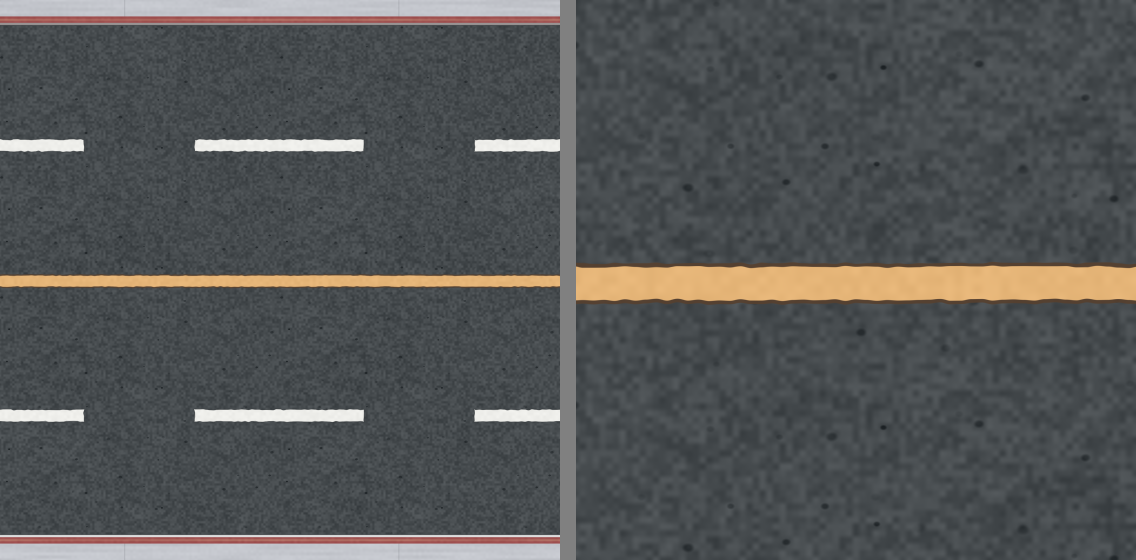
Left: the whole. Right: its middle third, enlarged.
This texture is drawn by a WebGL 1 fragment shader. Its source:

```glsl
precision highp float;
// Four-lane road seen from above: dark asphalt, two rows of white dashes,
// an amber centre line and red-edged kerbs with pale pavement at both sides.
// Layers of distance-based bands are blended over tiled noise and pits.

uniform vec2 u_resolution;

#define DASH_PERIOD 0.5
#define DASH_HALF vec2(0.151, 0.0104)
#define LANE_ROWS vec2(0.2578, 0.7402)
#define CENTRE_Y 0.498
#define CENTRE_HALF 0.0098
#define PIT_CELLS vec2(14.0, 6.0)
#define PIT_SCALE 28.0
#define GRAIN_SCALE 252.0
#define GRAIN_CONTRAST 0.095
#define EDGE_WEAR 0.0022
#define PAVEMENT_WIDTH 0.0293
#define JOINT_PERIOD 0.4896

const vec3 ASPHALT = vec3(0.272, 0.292, 0.304);
const vec3 WHITE_PAINT = vec3(0.935, 0.935, 0.92);
const vec3 AMBER_PAINT = vec3(0.90, 0.71, 0.47);
const vec3 AMBER_RIM = vec3(0.34, 0.25, 0.18);
const vec3 PAVEMENT = vec3(0.765, 0.775, 0.80);
const vec3 KERB_RED = vec3(0.62, 0.31, 0.31);
const vec3 KERB_CLAY = vec3(0.72, 0.49, 0.42);

float hash(vec2 p) {
  vec3 q = fract(vec3(p.xyx) * 0.1031);
  q += dot(q, q.yzx + 33.33);
  return fract((q.x + q.y) * q.z);
}

// Value noise that repeats after "period" cells.
float noise(vec2 p, vec2 period) {
  vec2 i = floor(p), f = fract(p);
  f = f * f * (3.0 - 2.0 * f);
  vec2 a = mod(i, period), b = mod(i + 1.0, period);
  return mix(mix(hash(a), hash(vec2(b.x, a.y)), f.x),
             mix(hash(vec2(a.x, b.y)), hash(b), f.x), f.y);
}

// Coverage of the region where dist is below limit.
float band(float dist, float limit, float aa) {
  return 1.0 - smoothstep(limit - aa, limit + aa, dist);
}

// Small dark pits, one candidate per grid cell with random size and strength.
float pits(vec2 uv) {
  vec2 p = uv * PIT_SCALE, cell = floor(p);
  float dark = 0.0;
  for (int y = -1; y <= 1; y++) {
    for (int x = -1; x <= 1; x++) {
      vec2 c = cell + vec2(float(x), float(y));
      vec2 id = mod(c, PIT_CELLS) + 7.0;
      vec2 offset = p - c - vec2(hash(id), hash(id + 41.3));
      float strength = hash(id + 83.7);
      float radius = mix(0.06, 0.12, hash(id + 19.1));
      float spot = 1.0 - smoothstep(0.3, 1.0, length(offset * vec2(0.85, 1.1)) / radius);
      dark = max(dark, spot * strength * strength);
    }
  }
  return dark;
}

vec3 asphalt(vec2 uv) {
  vec2 p = uv * GRAIN_SCALE, period = PIT_CELLS * 9.0;
  float fine = noise(p, period) - 0.5;
  float coarse = noise(p / 3.0 + 5.0, period / 3.0) - 0.5;
  float patches = noise(uv * vec2(14.0, 9.0), vec2(14.0, 9.0)) - 0.5;
  float shade = GRAIN_CONTRAST * (fine + 0.35 * coarse) + 0.014 * patches;
  return ASPHALT + shade - 0.13 * pits(uv);
}

// Pavement with lengthwise streaks and thin cross joints.
vec3 pavement(vec2 uv, float aa) {
  float streak = noise(uv * vec2(12.0, 180.0), vec2(12.0, 180.0)) - 0.5;
  float grain = noise(uv * 200.0, vec2(200.0)) - 0.5;
  float joint = abs(mod(uv.x - 0.2227 + 0.5 * JOINT_PERIOD, JOINT_PERIOD) - 0.5 * JOINT_PERIOD);
  return PAVEMENT + 0.05 * streak + 0.02 * grain - 0.09 * band(joint, 0.0008, aa);
}

void main() {
  vec2 uv = gl_FragCoord.xy / u_resolution;
  float aa = 0.75 / min(u_resolution.x, u_resolution.y);
  float wear = (noise(uv * 160.0, vec2(160.0)) - 0.5) * EDGE_WEAR;
  vec3 color = asphalt(uv);

  // White dashes on both lane rows.
  float along = abs(fract((uv.x - 0.4987) / DASH_PERIOD + 0.5) - 0.5) * DASH_PERIOD;
  vec2 rows = abs(uv.y - LANE_ROWS);
  vec2 reach = vec2(along, min(rows.x, rows.y)) - DASH_HALF;
  float dash = max(reach.x, reach.y) + wear;
  float paintGrain = (noise(uv * 180.0, vec2(180.0)) - 0.5) * 0.035;
  color = mix(color, ASPHALT * 0.8, 0.6 * band(dash, 0.0013, aa));
  color = mix(color, WHITE_PAINT + paintGrain, band(dash, 0.0, aa));

  // Amber centre line with a dark, ragged rim.
  float centre = abs(uv.y - CENTRE_Y) - CENTRE_HALF + wear * 0.7;
  color = mix(color, AMBER_RIM, 0.9 * band(centre, 0.0022, aa));
  color = mix(color, AMBER_PAINT + paintGrain, band(centre, 0.0, aa));

  // Kerb: pale gutter line, red strip with a clay core, then pavement.
  float side = min(uv.y, 1.0 - uv.y);
  vec3 gutter = mix(vec3(0.87), vec3(0.60, 0.58, 0.58), step(0.5, uv.y));
  float clay = 0.45 + 0.55 * noise(vec2(uv.x * 10.0, 3.0), vec2(10.0));
  float core = band(abs(side - 0.0355), 0.0016, aa + 0.0008);
  color = mix(color, ASPHALT * 0.85, 0.6 * band(side, 0.0463, aa));
  color = mix(color, gutter, band(side, 0.0447, aa));
  color = mix(color, mix(KERB_RED, KERB_CLAY, core * clay) + paintGrain, band(side, 0.0408, aa));
  color = mix(color, pavement(uv, aa), band(side, PAVEMENT_WIDTH, aa));

  gl_FragColor = vec4(clamp(color, 0.0, 1.0), 1.0);
}
```
